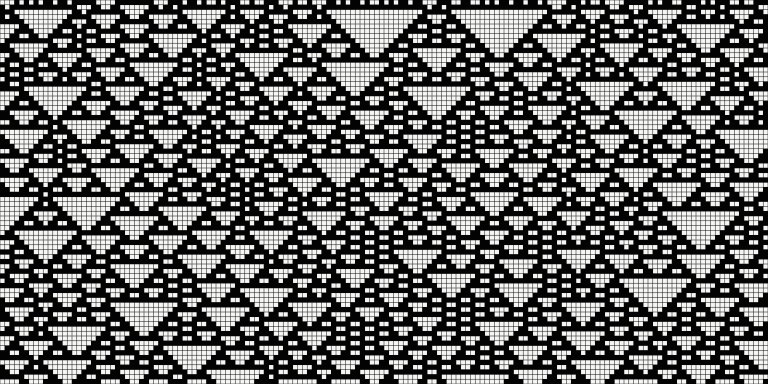
Write a WebGL 1 fragment shader that draws this pattern.

```glsl
precision highp float;

uniform vec2 u_resolution;

const float ROWS = 80.0;           // generations over the canvas height
const int STEPS = 80;              // loop bound, equal to ROWS
const int BLOCKS = 41;             // four cells each, covers 2 * STEPS + 2 cells
const float GAP = 0.10;            // grid line width, in cells
const float DENSITY = 0.5;         // share of dark cells in the first row
const float SEED = 417.0;
const vec3 DARK = vec3(0.01);
const vec3 LIGHT = vec3(0.962, 0.962, 0.958);

vec4 hash(vec4 n) {
  n = fract(n * 0.1031);
  n *= n + 33.33;
  n *= n + n;
  return fract(n);
}

// Evolves rule 126 (a cell turns dark unless its neighbourhood is uniform).
// Returns cells column, column + 1 of the previous generation in xy
// and of the given generation in zw; 1 is dark.
vec4 evolve(float column, float generation) {
  vec4 row[BLOCKS];
  float start = column - generation + SEED;
  for (int j = 0; j < BLOCKS; j++) {
    vec4 n = start + 4.0 * float(j) + vec4(0.0, 1.0, 2.0, 3.0);
    row[j] = step(hash(n), vec4(DENSITY));
  }

  // The window moves right by one cell per step, so rows update in place.
  vec2 previous = vec2(1.0);
  for (int s = 0; s < STEPS; s++) {
    float remaining = generation - 1.0 - float(s);
    if (remaining < -0.5) break;
    previous = row[0].yz;
    for (int j = 0; j < BLOCKS - 1; j++) {
      if (4.0 * float(j) > 2.0 * remaining + 1.5) break;
      vec4 left = row[j];
      vec4 next = row[j + 1];
      vec4 middle = vec4(left.yzw, next.x);
      vec4 right = vec4(left.zw, next.xy);
      row[j] = max(left, max(middle, right)) - min(left, min(middle, right));
    }
  }
  return vec4(previous, row[0].xy);
}

void main() {
  // Cell coordinates, with generations running down from the top edge.
  float cellsPerPixel = ROWS / u_resolution.y;
  vec2 p = vec2(gl_FragCoord.x, u_resolution.y - gl_FragCoord.y) * cellsPerPixel;

  // Share of the pixel box on either side of the nearest grid crossing.
  vec2 crossing = floor(p + 0.5);
  vec2 offset = (p - crossing) / cellsPerPixel;
  float inset = 0.5 - 0.5 * GAP / cellsPerPixel;
  vec2 before = clamp(inset - offset, 0.0, 1.0);
  vec2 after = clamp(inset + offset, 0.0, 1.0);

  // Blend the four cells that meet at the crossing.
  vec4 light = 1.0 - evolve(crossing.x - 1.0, crossing.y);
  vec2 across = vec2(before.x, after.x);
  float coverage = before.y * dot(light.xy, across) + after.y * dot(light.zw, across);

  gl_FragColor = vec4(mix(DARK, LIGHT, coverage), 1.0);
}
```
